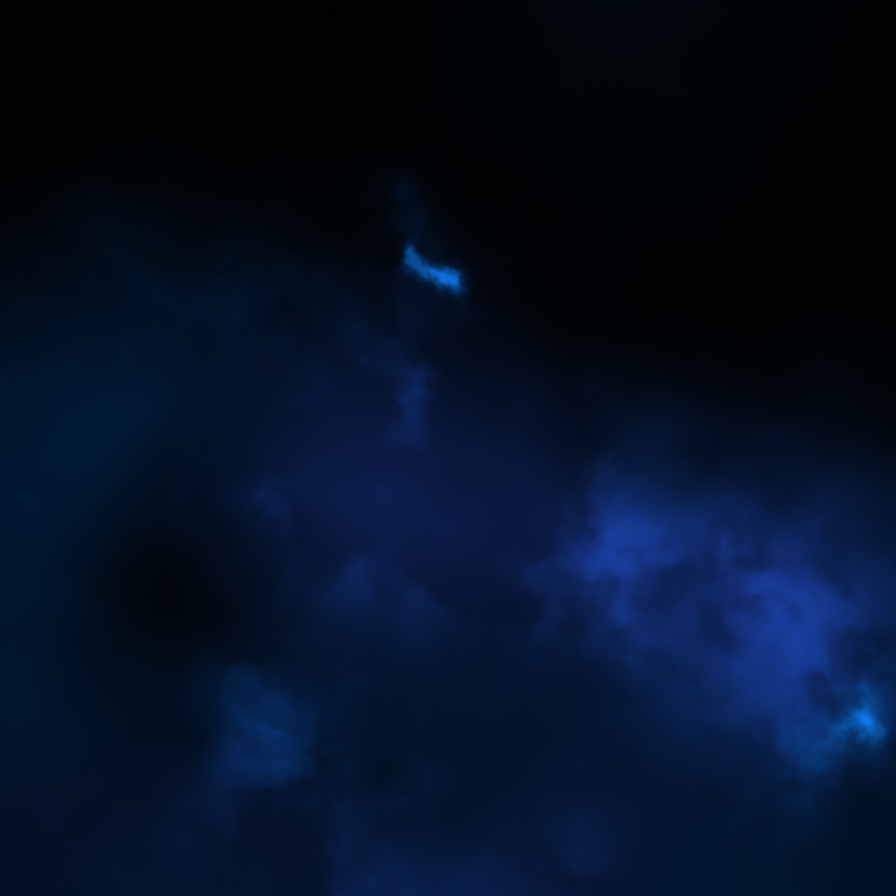
Reproduce this texture procedurally as a WebGL 2 fragment shader.

```glsl
#version 300 es
precision highp float;
// Dark blue nebula: soft haze, a diagonal band of wisps and two bright cores.

uniform vec2 u_resolution;
out vec4 fragColor;

float hash(vec2 p) {
    return fract(sin(dot(p, vec2(127.1, 311.7))) * 43758.5453);
}

float valueNoise(vec2 p) {
    vec2 cell = floor(p);
    vec2 f = fract(p);
    f = f * f * f * (f * (f * 6.0 - 15.0) + 10.0);
    float low = mix(hash(cell), hash(cell + vec2(1.0, 0.0)), f.x);
    float high = mix(hash(cell + vec2(0.0, 1.0)), hash(cell + vec2(1.0, 1.0)), f.x);
    return mix(low, high, f.y);
}

// Fractal noise in 0..1, each octave rotated to hide the grid
float fbm(vec2 p, int octaves) {
    const mat2 turn = mat2(0.8, 0.6, -0.6, 0.8);
    float sum = 0.0;
    float total = 0.0;
    float weight = 0.5;
    for (int i = 0; i < octaves; i++) {
        sum += weight * valueNoise(p);
        total += weight;
        weight *= 0.52;
        p = turn * p * 2.03 + 17.3;
    }
    return sum / total;
}

vec2 warp(vec2 p, float scale, float amount, int octaves) {
    vec2 offset = vec2(fbm(p * scale + 3.7, octaves), fbm(p * scale + 41.2, octaves));
    return p + amount * (offset - 0.5);
}

// Gaussian falloff around the segment from a to b
float glow(vec2 p, vec2 a, vec2 b, float width) {
    vec2 axis = b - a;
    float along = clamp(dot(p - a, axis) / max(dot(axis, axis), 1e-5), 0.0, 1.0);
    vec2 d = (p - a - axis * along) / width;
    return exp(-dot(d, d));
}

float spot(vec2 p, vec2 centre, float radius) {
    return glow(p, centre, centre, radius);
}

// Broad haze: bright below a tilted edge, with a dark pocket
float hazeLevel(vec2 p) {
    float height = p.y + 0.25 * (p.x - 0.5);
    float veil = 0.15 * smoothstep(0.74, 0.4, height);
    float body = 0.1 * glow(p, vec2(0.42, 0.49), vec2(0.8, 0.33), 0.16);
    float west = 0.06 * spot(p, vec2(0.1, 0.47), 0.14);
    float ceiling = 0.045 * spot(p, vec2(0.72, 0.98), 0.16);
    float pocket = 1.0 - 0.75 * spot(p, vec2(0.19, 0.32), 0.14);
    return 0.012 + (veil + body + west + ceiling) * pocket;
}

// Finely textured clouds gathered along the band and a few outliers
float wispLevel(vec2 p, vec2 uv) {
    float band = glow(p, vec2(0.36, 0.53), vec2(0.92, 0.24), 0.13);
    band += 0.9 * spot(p, vec2(0.31, 0.15), 0.09);
    band += 0.4 * spot(p, vec2(0.08, 0.66), 0.1);
    band += 0.5 * glow(p, vec2(0.2, 0.0), vec2(0.6, 0.02), 0.06);
    float cloud = fbm(warp(uv, 9.0, 0.08, 4) * 7.0 + 5.0, 6);
    return 0.38 * band * smoothstep(0.38, 0.86, cloud);
}

// Small knots of light with faint halos
float coreLevel(vec2 p) {
    float streak = 0.55 * glow(p, vec2(0.462, 0.716), vec2(0.502, 0.688), 0.011);
    streak += 0.3 * spot(p, vec2(0.502, 0.688), 0.016);
    streak += 0.09 * glow(p, vec2(0.45, 0.78), vec2(0.49, 0.69), 0.03);
    float knot = 0.5 * spot(p, vec2(0.965, 0.2), 0.018);
    knot += 0.22 * glow(p, vec2(0.965, 0.2), vec2(0.9, 0.17), 0.045);
    return streak + knot;
}

void main() {
    vec2 uv = gl_FragCoord.xy / u_resolution;
    vec2 drift = warp(uv, 4.0, 0.16, 4);
    vec2 frayed = warp(uv, 24.0, 0.045, 4);

    // Add up the layers of light
    float mottle = 0.75 + 0.5 * fbm(uv * 5.0 + 9.0, 3);
    float cores = coreLevel(frayed) * (0.65 + 0.7 * fbm(uv * 60.0, 3));
    float light = hazeLevel(drift) * mottle + wispLevel(drift, uv) + cores;

    // Teal on the left and above, indigo along the band and below
    const vec3 teal = vec3(0.02, 0.48, 1.0);
    const vec3 indigo = vec3(0.16, 0.39, 1.0);
    const vec3 azure = vec3(0.06, 0.5, 1.0);
    float indigoShare = glow(drift, vec2(0.45, 0.45), vec2(0.85, 0.3), 0.24);
    indigoShare += 0.7 * glow(drift, vec2(0.0, 0.06), vec2(0.6, 0.0), 0.12);
    vec3 tint = mix(teal, indigo, min(indigoShare, 1.0));
    tint = mix(tint, azure, smoothstep(0.05, 0.4, cores));

    // Dither hides banding in the dark gradients
    float dither = (hash(gl_FragCoord.xy) - 0.5) / 255.0;
    fragColor = vec4(min(tint * light, 1.0) + dither, 1.0);
}
```
